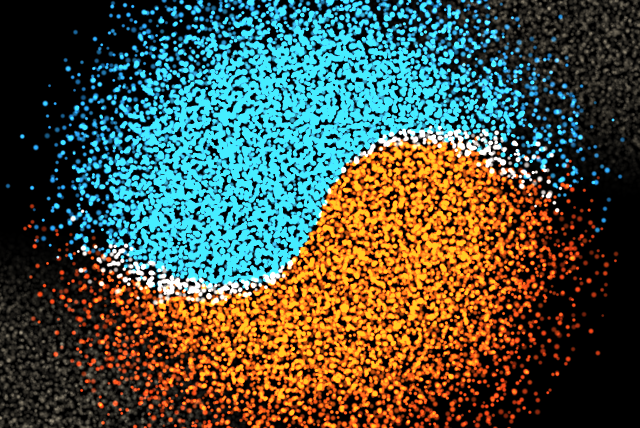
Give the GLSL for this background, as a Shadertoy shader.

```glsl
// A disc of glowing grains split by a swirled seam: cool above, warm below.
// Jittered cell grids scatter soft dots; each dot takes its tint from its own
// place, and the light of all dots is summed and capped per colour family.

const int   LAYERS       = 3;
const float CELL         = 0.0138;             // grid step, in canvas heights
const vec2  GRAIN_RADIUS = vec2(0.0048, 0.0094);
const vec2  GRAIN_LIGHT  = vec2(1.2, 3.4);
const vec2  DISC_FADE    = vec2(0.28, 0.74);   // full density to none
const float TWIST        = 1.17;               // seam rotation at the centre
const float TWIST_RADIUS = 0.39;
const float SEAM_SCATTER = 0.35;
const float SPARK_WIDTH  = 0.42;

const vec3 COOL_CORE = vec3(0.17, 0.50, 0.60);
const vec3 COOL_RIM  = vec3(0.09, 0.35, 0.54);
const vec3 COOL_CAP  = vec3(0.27, 0.93, 1.00);
const vec3 WARM_CORE = vec3(0.48, 0.20, 0.045);
const vec3 WARM_RIM  = vec3(0.46, 0.13, 0.045);
const vec3 WARM_CAP  = vec3(1.00, 0.80, 0.15);
const vec3 SPARK     = vec3(0.46, 0.44, 0.43);
const vec3 DUST      = vec3(0.060, 0.056, 0.048);

vec4 hash4(vec3 p) {
    vec4 q = fract(p.xyzx * vec4(0.1031, 0.1030, 0.0973, 0.1099));
    q += dot(q, q.wzxy + 33.33);
    return fract((q.xxyz + q.yzzw) * q.zywx);
}

// Height above the seam after undoing the swirl
float seamSide(vec2 p) {
    float k = length(p) / TWIST_RADIUS;
    float a = TWIST * exp(-k * k);
    return cos(a) * p.y - sin(a) * p.x;
}

// Add one grain's light to the cool, warm and neutral sums
void addGrain(vec2 c, float light, vec4 rnd, inout vec3 cool, inout vec3 warm, inout vec3 neutral) {
    float r = length(c);
    float side = seamSide(c);

    // Dust fills two opposite corners where no bright grain lies
    if (rnd.x > 1.0 - smoothstep(DISC_FADE.x, DISC_FADE.y, r)) {
        neutral += DUST * light * smoothstep(0.02, 0.22, c.x * c.y);
        return;
    }

    // Pale sparks gather along the middle stretch of the seam
    float sparkChance = 1.0 - smoothstep(0.0, SPARK_WIDTH * r * r + 0.002, abs(side));
    sparkChance *= smoothstep(0.08, 0.20, r) * (1.0 - smoothstep(0.42, 0.62, r));
    if (rnd.y < 0.85 * sparkChance) {
        neutral += SPARK * light;
        return;
    }

    float rim = smoothstep(0.30, 0.68, r);
    float tint = clamp(rim + 0.5 * (rnd.w - 0.5), 0.0, 1.0);
    light *= mix(1.0, 0.72, rim);
    float scatter = 0.003 + SEAM_SCATTER * r * r * r;
    if (side + scatter * (2.0 * rnd.z - 1.0) > 0.0)
        cool += mix(COOL_CORE, COOL_RIM, tint) * light;
    else
        warm += mix(WARM_CORE, WARM_RIM, tint) * light;
}

void mainImage(out vec4 fragColor, in vec2 fragCoord) {
    vec2 p = (fragCoord - 0.5 * iResolution.xy) / iResolution.y;
    vec3 cool = vec3(0.0), warm = vec3(0.0), neutral = vec3(0.0);

    for (int layer = 0; layer < LAYERS; layer++) {
        // Shifted grids hide the cell pattern
        vec2 shift = vec2(0.37, 0.61) * float(layer);
        vec2 home = floor(p / CELL + shift);
        for (int y = -1; y <= 1; y++)
        for (int x = -1; x <= 1; x++) {
            vec2 id = home + vec2(x, y);
            vec4 shape = hash4(vec3(id + 211.0, float(layer) * 17.0 + 3.0));
            vec2 centre = (id + shape.xy - shift) * CELL;
            float radius = mix(GRAIN_RADIUS.x, GRAIN_RADIUS.y, shape.z);
            float dotMask = 1.0 - smoothstep(0.25, 1.0, length(p - centre) / radius);
            if (dotMask > 0.0) {
                vec4 rnd = hash4(vec3(id + 467.0, float(layer) * 23.0 + 9.0));
                float light = dotMask * mix(GRAIN_LIGHT.x, GRAIN_LIGHT.y, shape.w);
                addGrain(centre, light, rnd, cool, warm, neutral);
            }
        }
    }

    vec3 colour = min(cool, COOL_CAP) + min(warm, WARM_CAP) + neutral;
    fragColor = vec4(min(colour, 1.0), 1.0);
}
```
